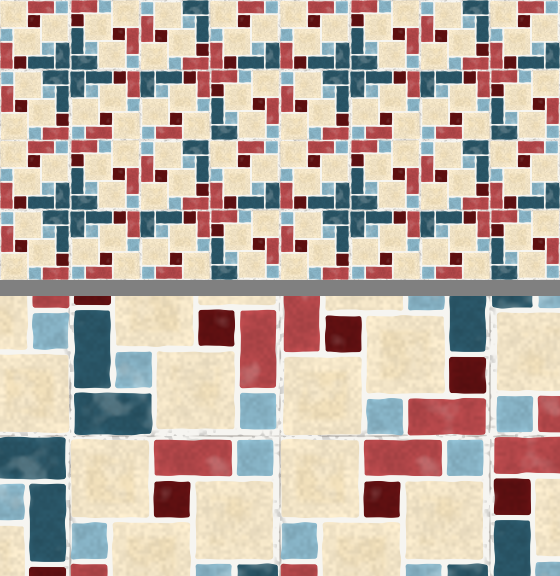
Top, the full canvas; bottom, a detail of the centre.
This pattern is drawn by a Shadertoy shader. Its source:

```glsl
// Painted tiles, each a 5 x 5 patchwork of cream, red, teal, maroon and pale blue blocks.
// One tile is built from rounded boxes, then given quarter turns in a 4 x 2 layout;
// value noise adds wobbly edges, brush mottling, pale smudges and worn seams.

const float TILES_DOWN = 4.0;
const vec2 GRID_ORIGIN = vec2(0.007, -0.007);  // block grid inside a tile, y down
const float PITCH = 0.1975;                    // side of one grid unit
const float HALF_GROUT = 0.0130;
const float CORNER = 0.012;
const float WOBBLE = 0.009;
const float SEAM_WIDTH = 0.004;
const float SEAM_STRENGTH = 0.50;
const float MOTTLE = 0.16;
const float GRAIN = 0.09;
const float SMUDGE = 0.20;
const vec3 GROUT = vec3(0.965, 0.96, 0.945);
const vec3 SEAM = vec3(0.50, 0.47, 0.44);

// Kinds: 0 cream, 1 red, 2 teal, 3 maroon, 4 pale blue
const vec3 PAINT[5] = vec3[5](
    vec3(0.94, 0.885, 0.77), vec3(0.68, 0.27, 0.28), vec3(0.155, 0.32, 0.385),
    vec3(0.36, 0.06, 0.065), vec3(0.51, 0.675, 0.745));

// Column, row from the top, kind
const ivec3 BLOCKS[12] = ivec3[12](
    ivec3(3, 0, 0), ivec3(1, 1, 0), ivec3(2, 3, 0), ivec3(0, 0, 1),
    ivec3(4, 2, 1), ivec3(0, 2, 2), ivec3(0, 4, 2), ivec3(0, 1, 3),
    ivec3(3, 2, 3), ivec3(2, 0, 4), ivec3(1, 3, 4), ivec3(4, 4, 4));

// Counterclockwise quarter turns, upper then lower row of the layout
const int TURNS[8] = int[8](1, 0, 2, 1, 2, 3, 3, 0);

float hash(vec2 p) {
    vec3 h = fract(p.xyx * 0.1031);
    h += dot(h, h.yzx + 33.33);
    return fract((h.x + h.y) * h.z);
}

float noise(vec2 p) {
    vec2 i = floor(p), f = fract(p);
    f = f * f * (3.0 - 2.0 * f);
    return mix(mix(hash(i), hash(i + vec2(1, 0)), f.x),
               mix(hash(i + vec2(0, 1)), hash(i + vec2(1, 1)), f.x), f.y);
}

float fbm(vec2 p) {
    return 0.55 * noise(p) + 0.3 * noise(p * 2.1 + 7.0) + 0.15 * noise(p * 4.3 + 19.0);
}

float roundedBox(vec2 p, vec2 halfSize, float radius) {
    vec2 d = abs(p) - halfSize + radius;
    return length(max(d, 0.0)) + min(max(d.x, d.y), 0.0) - radius;
}

vec2 blockSize(ivec3 block) {
    if (block.z == 0) return vec2(2);
    if (block.z > 2) return vec2(1);
    return block.y == 2 ? vec2(1, 2) : vec2(2, 1);
}

vec3 paintBlock(int kind, vec2 q, float depth) {
    vec3 color = PAINT[kind];
    float cloud = fbm(q * 9.0 + 3.0);
    color *= 1.0 + MOTTLE * (cloud - 0.5) * (kind == 0 ? 0.5 : 1.0);
    color *= 1.0 + GRAIN * (noise(q * 58.0) - 0.5);
    if (kind == 0) {  // warmer middle inside a paler rim
        float middle = smoothstep(0.05, 0.09, depth) * smoothstep(0.25, 0.65, cloud);
        return color * mix(vec3(1.01), vec3(0.975, 0.96, 0.92), middle);
    }
    float smudge = smoothstep(0.58, 0.85, fbm(q * 7.0 + 31.0));
    color = mix(color, GROUT, SMUDGE * smudge);
    return color * mix(1.06, 1.0, smoothstep(0.0, 0.03, depth));
}

void mainImage(out vec4 fragColor, in vec2 fragCoord) {
    float pixel = TILES_DOWN / iResolution.y;
    vec2 p = fragCoord * pixel;
    ivec2 cell = ivec2(floor(p));
    vec2 v = fract(p) - 0.5;
    float edge = 0.5 - max(abs(v.x), abs(v.y));

    // Undo the turn of this tile
    int turns = TURNS[(cell.x & 3) + 4 * (1 - (cell.y & 1))];
    for (int i = 0; i < turns; i++) v = vec2(v.y, -v.x);
    vec2 q = vec2(0.5 + v.x, 0.5 - v.y);

    // Grout with grey flecks toward the tile rim
    float flecks = smoothstep(0.6, 0.85, noise(q * 48.0)) * smoothstep(0.045, 0.0, edge);
    vec3 color = GROUT * (1.0 - 0.16 * flecks);

    // Painted blocks
    float wobble = WOBBLE * (noise(q * 17.0 + 5.0) - 0.5);
    for (int i = 0; i < 12; i++) {
        ivec3 block = BLOCKS[i];
        vec2 low = GRID_ORIGIN + PITCH * vec2(block.xy);
        vec2 high = low + PITCH * blockSize(block) - HALF_GROUT;
        low += HALF_GROUT;
        if (block.z == 2 && block.y == 4) high.y = 0.992;  // runs to the rim
        float d = roundedBox(q - 0.5 * (low + high), 0.5 * (high - low), CORNER) + wobble;
        float cover = smoothstep(0.6 * pixel, -0.6 * pixel, d);
        color = mix(color, paintBlock(block.z, q, -d), cover);
    }

    // Broken hairline between tiles
    float seam = 1.0 - smoothstep(0.0, SEAM_WIDTH + 0.5 * pixel, edge);
    seam *= SEAM_STRENGTH * smoothstep(0.2, 0.7, noise(p * 13.0));
    fragColor = vec4(mix(color, SEAM, seam), 1.0);
}
```
